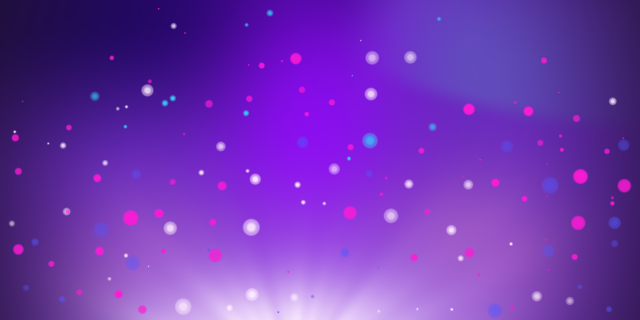
A Shadertoy shader for this background:

```glsl
const vec3 NAVY = vec3(0.13, 0.03, 0.39);
const vec3 PURPLE = vec3(0.40, 0.16, 0.73);
const vec3 VIOLET = vec3(0.55, 0.04, 0.95);
const vec3 SLATE = vec3(0.37, 0.32, 0.73);
const vec3 ORCHID = vec3(0.66, 0.37, 0.75);
const vec3 LILAC = vec3(0.66, 0.42, 0.90);
const vec3 PALE = vec3(0.95, 0.88, 0.99);
const vec3 SHADE = vec3(0.12, 0.07, 0.19);
const vec3 MAGENTA = vec3(1.00, 0.10, 0.84);
const vec3 CYAN = vec3(0.20, 0.86, 1.00);
const vec3 BLUE = vec3(0.33, 0.34, 1.00);
const vec3 WHITE = vec3(1.00, 0.93, 1.00);

float hash(vec2 cell, float seed) {
    vec3 q = fract(vec3(cell.xyx + seed) * vec3(0.1031, 0.1030, 0.0973));
    q += dot(q, q.yzx + 33.33);
    return fract((q.x + q.y) * q.z);
}

// Elliptical Gaussian spot
float glow(vec2 p, vec2 center, vec2 size) {
    vec2 d = (p - center) / size;
    return exp(-dot(d, d));
}

// Layered angular waves fanning out from a point
float rays(vec2 p, vec2 source) {
    vec2 d = p - source;
    float angle = atan(d.x, d.y);
    return 0.5 * sin(angle * 9.0 + 0.8) + 0.3 * sin(angle * 17.0 + 2.0)
         + 0.2 * sin(angle * 31.0);
}

vec3 backdrop(vec2 p) {
    // Dark upper left turning to purple
    float lift = p.y - 0.5 * smoothstep(0.9, 1.35, p.x);
    vec3 col = mix(NAVY, PURPLE, 1.0 - smoothstep(0.4, 0.95, lift));

    // Slate sheet above a curved edge
    float edge = p.y - 0.604 - 0.25 * (2.0 - p.x) * (2.0 - p.x);
    float sheet = smoothstep(-0.04, 0.05, edge) * smoothstep(1.0, 1.3, p.x);
    col = mix(col, SLATE, 0.9 * sheet * glow(p, vec2(1.48, 0.78), vec2(0.48, 0.34)));

    // Central violet column
    col = mix(col, VIOLET, 0.96 * glow(p, vec2(0.97, 0.56), vec2(0.30, 0.56)));

    // Side hazes and floor light
    float beam = rays(p, vec2(0.92, -0.2));
    float haze = 0.65 * glow(p, vec2(0.42, 0.16), vec2(0.32, 0.23))
               + 0.80 * glow(p, vec2(1.50, 0.20), vec2(0.34, 0.25));
    col = mix(col, ORCHID, clamp(haze * (1.0 + 0.12 * beam), 0.0, 1.0));
    float floorLight = glow(p, vec2(0.95, 0.0), vec2(0.62, 0.32));
    col = mix(col, LILAC, 0.85 * floorLight * (1.0 + 0.1 * beam));
    float flare = glow(p, vec2(0.88, -0.04), vec2(0.48, 0.16));
    col = mix(col, PALE, clamp(flare * (1.0 + 0.15 * beam), 0.0, 1.0));

    // Darkened sides and corners
    float radius = length((p - vec2(1.0, 0.45)) * vec2(1.0, 0.75));
    return mix(SHADE, col, 1.0 - smoothstep(0.55, 1.35, radius));
}

// Tint varies with place: cyan high in the middle, blue low, magenta at sides
vec3 dotTint(vec2 p, float pick) {
    float cyanShare = 0.04 + 0.30 * glow(p, vec2(0.85, 0.85), vec2(0.45, 0.35));
    float blueShare = cyanShare + 0.12 + 0.25 * (1.0 - smoothstep(0.1, 0.35, p.y));
    if (pick < cyanShare) return CYAN;
    if (pick < blueShare) return BLUE;
    return pick < 0.72 ? MAGENTA : WHITE;
}

// One jittered disc per grid cell, with a bright core and a faint rim
vec3 addDots(vec3 col, vec2 p, float cellSize, float maxRadius, float share, float seed) {
    vec2 cell = floor(p / cellSize);
    vec2 jitter = vec2(hash(cell, seed), hash(cell, seed + 11.0));
    vec2 center = (cell + mix(vec2(0.22), vec2(0.78), jitter)) * cellSize;

    float reach = center.y + 0.28 * abs(center.x - 0.9);
    float chance = share * (1.0 - smoothstep(0.78, 1.18, reach));
    if (hash(cell, seed + 23.0) > chance) return col;

    float size = hash(cell, seed + 37.0);
    float radius = maxRadius * mix(0.35, 1.0, size * size);
    vec3 tint = dotTint(center, hash(cell, seed + 51.0));
    float dist = length(p - center);
    float soft = 0.75 / iResolution.y + 0.06 * radius;
    float disc = 1.0 - smoothstep(radius - soft, radius + soft, dist);
    float core = 1.0 - smoothstep(0.3 * radius, 0.8 * radius, dist);

    float solid = tint == MAGENTA ? 0.9 : (tint == BLUE ? 0.5 : 0.55);
    float coreGain = tint == BLUE ? 0.15 : 0.42;
    float alpha = disc * min(solid + coreGain * core, 1.0);
    alpha *= mix(0.6, 1.0, hash(cell, seed + 67.0));
    return mix(col, tint, alpha);
}

void mainImage(out vec4 fragColor, in vec2 fragCoord) {
    vec2 p = fragCoord / iResolution.y;
    p.x += 1.0 - 0.5 * iResolution.x / iResolution.y;

    vec3 col = backdrop(p);
    col = addDots(col, p, 0.125, 0.026, 0.72, 3.0);
    col = addDots(col, p, 0.142, 0.015, 0.50, 97.0);
    col = addDots(col, p, 0.105, 0.006, 0.28, 171.0);
    fragColor = vec4(col, 1.0);
}
```
